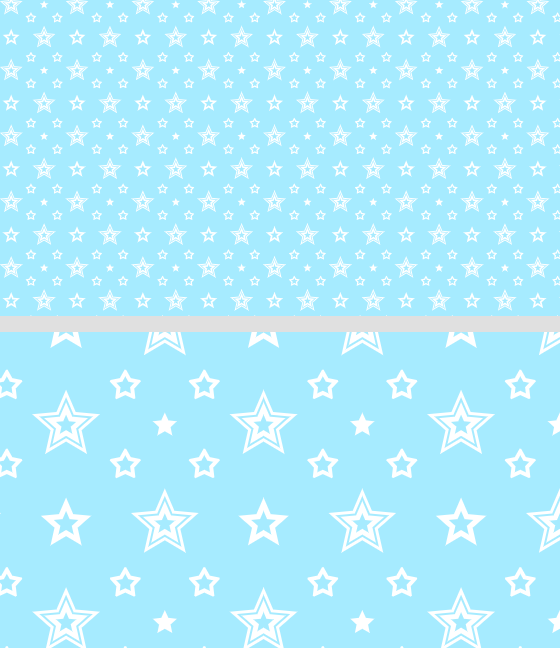
Top, the full canvas; bottom, a detail of the centre.
This pattern is drawn by a Shadertoy shader. Its source:

```glsl
// Pale blue sheet with a square lattice of white five-pointed stars.
// Each star is a folded signed distance; offset bands of that distance
// give the outlines, gaps and hollow centres of the four star types.

const float ROWS = 4.8;                 // cells per canvas height
const float TAU = 6.2831853;
const vec3 SKY = vec3(0.65, 0.92, 1.0);
const vec3 WHITE = vec3(1.0);

// Coordinates relative to the nearest copy of a centre, cell size 1
vec2 repeatAround(vec2 p, vec2 centre) {
    return fract(p - centre + 0.5) - 0.5;
}

// Upright star: tip radius, valley/tip ratio, and tip cut (1 = sharp)
float starDistance(vec2 p, float radius, float ratio, float cut) {
    float sector = TAU / 5.0;
    float a = mod(atan(p.x, p.y) + 0.5 * sector, sector) - 0.5 * sector;
    float len = length(p);
    vec2 q = len * vec2(sin(abs(a)), cos(a));
    vec2 tip = vec2(0.0, radius);
    vec2 valley = ratio * radius * vec2(sin(0.5 * sector), cos(0.5 * sector));
    vec2 edge = valley - tip;
    float side = dot(q - tip, normalize(vec2(-edge.y, edge.x)));
    return max(side, len - cut * radius);
}

// Antialiased coverage inside a distance
float fill(float d, float pixel) {
    return clamp(0.5 - d / pixel, 0.0, 1.0);
}

// Coverage of a band lying between two depths below the edge
float band(float d, float outer, float inner, float pixel) {
    return fill(d + outer, pixel) - fill(d + inner, pixel);
}

// Large star: thin rim, fine gap, thick body, hollow centre
float largeStar(vec2 p, float pixel) {
    float d = starDistance(p, 0.18, 0.46, 1.0);
    return band(d, 0.0, 0.015, pixel) + band(d, 0.025, 0.050, pixel);
}

// Single-outline star
float outlineStar(vec2 p, float radius, float ratio, float cut, float width, float pixel) {
    float d = starDistance(p, radius, ratio, cut);
    return band(d, 0.0, width, pixel);
}

void mainImage(out vec4 fragColor, in vec2 fragCoord) {
    float pixel = ROWS / iResolution.y;
    vec2 p = fragCoord * pixel;
    vec2 origin = vec2(0.170, 0.728);

    // Large stars on both diagonal sites of the cell
    float ink = largeStar(repeatAround(p, origin), pixel);
    ink += largeStar(repeatAround(p, origin + 0.5), pixel);

    // Medium outlines between the large stars of alternate rows
    vec2 mediumPos = repeatAround(p, origin + vec2(0.0, 0.5));
    ink += outlineStar(mediumPos, 0.134, 0.46, 1.0, 0.027, pixel);

    // Tiny solid star ringed by four small blunt outlines
    vec2 clusterPos = repeatAround(p, origin + vec2(0.5, 0.0));
    ink += fill(starDistance(clusterPos, 0.064, 0.48, 1.0), pixel);
    vec2 quadrant = vec2(clusterPos.x < 0.0 ? -1.0 : 1.0, clusterPos.y < 0.0 ? -1.0 : 1.0);
    ink += outlineStar(clusterPos - 0.2 * quadrant, 0.088, 0.54, 0.92, 0.020, pixel);

    fragColor = vec4(mix(SKY, WHITE, clamp(ink, 0.0, 1.0)), 1.0);
}
```
